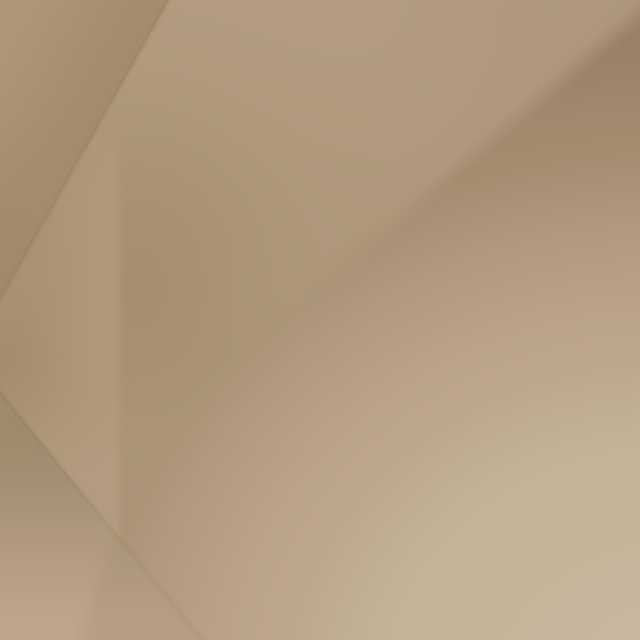
Reproduce this background procedurally as a WebGL 1 fragment shader.

```glsl
precision highp float;
// Draws smooth overlapping beige paper folds with soft shadows and a warm lower-right glow.
uniform vec2 u_resolution;

// Signed distance to the line from a to b, positive on its left side.
float lineSide(vec2 p, vec2 a, vec2 b) {
  vec2 dir = normalize(b - a);
  vec2 rel = p - a;
  return dir.x * rel.y - dir.y * rel.x;
}

// Antialiased or blurred step across a signed distance.
float edge(float d, float blur) {
  return smoothstep(-blur, blur, d);
}

// Soft elliptical spot.
float spot(vec2 p, vec2 center, vec2 radius) {
  vec2 q = (p - center) / radius;
  return exp(-dot(q, q));
}

// Thin shadow along a crease.
float crease(float d, float width) {
  return exp(-d * d / (width * width));
}

// Large curved sheet: glow at lower right, rose band, then deep shade.
vec3 glowSheet(vec2 p) {
  float d = length((p - vec2(1.05, -0.10)) * vec2(0.88, 1.0));
  vec3 c = mix(vec3(0.785, 0.715, 0.620), vec3(0.765, 0.703, 0.593), smoothstep(0.10, 0.38, d));
  c = mix(c, vec3(0.735, 0.645, 0.540), smoothstep(0.38, 0.60, d));
  c = mix(c, vec3(0.690, 0.600, 0.490), clamp((d - 0.60) / 0.15, 0.0, 1.0));
  c = mix(c, vec3(0.635, 0.545, 0.430), clamp((d - 0.75) / 0.13, 0.0, 1.0));
  c = mix(c, vec3(0.595, 0.505, 0.400), smoothstep(0.88, 1.05, d));
  float leftLift = (1.0 - smoothstep(0.15, 0.55, p.x)) * smoothstep(0.74, 0.86, d);
  return mix(c, vec3(0.675, 0.585, 0.467), leftLift);
}

// Broad upper sheet with a shaded hollow on its left.
vec3 upperSheet(vec2 p) {
  vec3 c = mix(vec3(0.685, 0.595, 0.480), vec3(0.698, 0.608, 0.495), smoothstep(0.6, 1.0, p.y));
  c = mix(c, vec3(0.680, 0.590, 0.490), smoothstep(0.55, 1.0, p.x));
  return mix(c, vec3(0.645, 0.557, 0.433), 0.9 * spot(p, vec2(0.21, 0.55), vec2(0.18, 0.24)));
}

// Narrow strip between the two left creases.
vec3 leftStrip(vec2 p) {
  vec3 c = mix(vec3(0.665, 0.575, 0.450), vec3(0.690, 0.600, 0.480), smoothstep(0.03, 0.18, p.x));
  c = mix(c, vec3(0.700, 0.610, 0.500), 1.0 - smoothstep(0.18, 0.45, p.y));
  return mix(c, vec3(0.645, 0.545, 0.425), 0.85 * spot(p, vec2(0.0, 0.44), vec2(0.07, 0.09)));
}

// Upper-left corner, darkening toward its crease.
vec3 topCorner(vec2 p, float d) {
  vec3 c = mix(vec3(0.640, 0.550, 0.430), vec3(0.680, 0.592, 0.468), smoothstep(0.0, 0.22, d));
  return mix(c, vec3(0.635, 0.537, 0.420), spot(p, vec2(0.0, 0.58), vec2(0.10, 0.14)));
}

// Lower-left corner with a bright rose base and a faint inner fold.
vec3 bottomCorner(vec2 p) {
  vec3 c = mix(vec3(0.755, 0.660, 0.560), vec3(0.625, 0.540, 0.425), smoothstep(-0.05, 0.36, p.y));
  float fold = lineSide(p, vec2(0.175, 0.16), vec2(0.125, 0.0));
  vec3 inner = mix(vec3(0.715, 0.622, 0.515), vec3(0.675, 0.587, 0.475), smoothstep(0.0, 0.16, p.y));
  return mix(c, inner, edge(fold, 0.022));
}

void main() {
  vec2 p = gl_FragCoord.xy / u_resolution;
  float pixel = 1.0 / min(u_resolution.x, u_resolution.y);
  float sharp = max(pixel, 0.002);

  // Diagonal fold, softer toward its lower-left end.
  float diagonal = lineSide(p, vec2(0.325, 0.405), vec2(1.0, 0.98));
  float diagonalBlur = mix(0.10, 0.023, smoothstep(0.10, 0.60, p.x));
  vec3 color = mix(glowSheet(p), upperSheet(p), edge(diagonal, diagonalBlur));

  // Vertical fold that fades out near the top.
  float strip = edge(0.186 - p.x, 0.010) * (1.0 - smoothstep(0.68, 0.90, p.y));
  color = mix(color, leftStrip(p), strip);

  // Corner sheets and their thin creases.
  float top = lineSide(p, vec2(0.0, 0.531), vec2(0.264, 1.0));
  float bottom = lineSide(p, vec2(0.316, 0.0), vec2(0.0, 0.388));
  color = mix(color, topCorner(p, top), edge(top, sharp));
  color = mix(color, bottomCorner(p), edge(bottom, sharp));
  color -= 0.025 * crease(top, 0.004) + 0.022 * crease(bottom, 0.004);

  gl_FragColor = vec4(color, 1.0);
}
```
